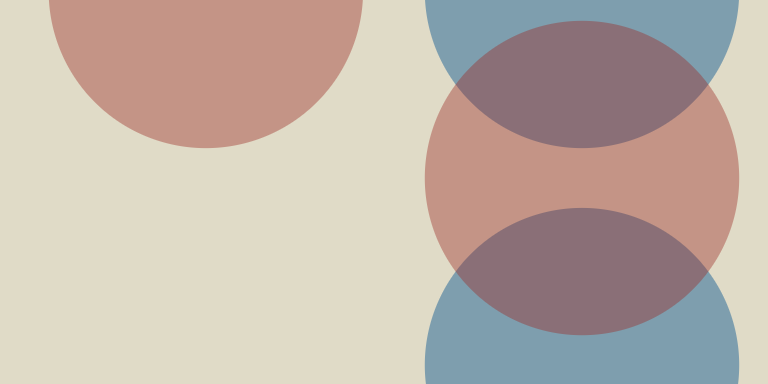
Reproduce this background procedurally as a Shadertoy shader.

```glsl
// Flat overlapping discs: opaque blue ones under translucent red ones, on cream paper.

// Lengths are in units of the canvas height, origin at the lower left.
const float RADIUS = 0.4094;
const float LEFT_COLUMN = 0.5361;
const float RIGHT_COLUMN = 1.5156;
const float MIDDLE_ROW = 0.5364;
const float ROW_STEP = 0.4872;

const vec3 PAPER = vec3(0.878, 0.859, 0.780);
const vec3 BLUE = vec3(0.494, 0.620, 0.682);
const vec3 RED_INK = vec3(0.608, 0.163, 0.140);
const float RED_OPACITY = 0.4;

// Antialiased coverage of a disc, with an edge one pixel wide.
float disc(vec2 p, vec2 center) {
    float signedDistance = length(p - center) - RADIUS;
    return clamp(0.5 - signedDistance * iResolution.y, 0.0, 1.0);
}

void mainImage(out vec4 fragColor, in vec2 fragCoord) {
    vec2 p = fragCoord / iResolution.y;
    vec3 color = PAPER;

    // Blue discs above and below the middle row
    for (float side = -1.0; side <= 1.0; side += 2.0) {
        vec2 center = vec2(RIGHT_COLUMN, MIDDLE_ROW + side * ROW_STEP);
        color = mix(color, BLUE, disc(p, center));
    }

    // Red discs, one per column, the left one a row higher
    for (int column = 0; column < 2; column++) {
        vec2 center = column == 0
            ? vec2(LEFT_COLUMN, MIDDLE_ROW + ROW_STEP)
            : vec2(RIGHT_COLUMN, MIDDLE_ROW);
        color = mix(color, RED_INK, RED_OPACITY * disc(p, center));
    }

    fragColor = vec4(color, 1.0);
}
```
